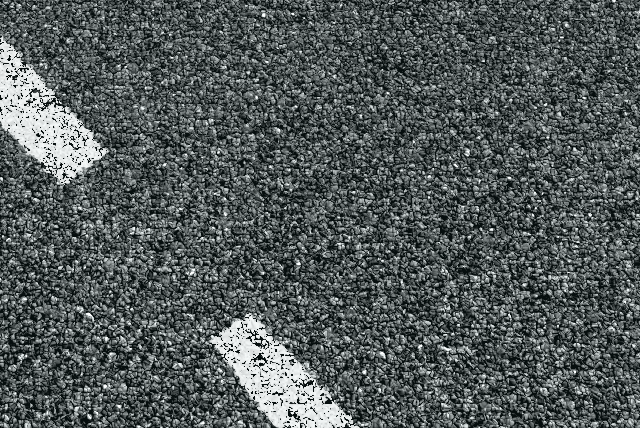
Write a WebGL 2 fragment shader that draws this texture.

```glsl
#version 300 es
precision highp float;
// Weathered asphalt crossed by two worn white road dashes.
// Cellular stones at several scales and fine grit form the height and tone;
// the dashes are convex bands whose paint is missing over the deepest pits.
uniform vec2 u_resolution;
out vec4 fragColor;

const vec3 COOL_TINT = vec3(-0.020, 0.008, 0.009);
const vec3 PAINT = vec3(0.90, 0.915, 0.915);
const vec2 LIGHT = vec2(0.55, 0.83);

vec3 hash3(vec2 cell) {
    vec3 h = fract(cell.xyx * vec3(0.1031, 0.1030, 0.0973));
    h += dot(h, h.yzx + 33.33);
    return fract((h.xxy + h.yzz) * h.zyx);
}

float valueNoise(vec2 p) {
    vec2 i = floor(p), f = fract(p);
    f = f * f * (3.0 - 2.0 * f);
    float low = mix(hash3(i).x, hash3(i + vec2(1, 0)).x, f.x);
    float high = mix(hash3(i + vec2(0, 1)).x, hash3(i + vec2(1, 1)).x, f.x);
    return mix(low, high, f.y);
}

// Nearest stone: x = centre distance, y = gap width, z = id, w = facet light
vec4 nearestStone(vec2 p) {
    vec2 base = floor(p), toStone = vec2(0.0);
    float first = 9.0, second = 9.0, id = 0.0;
    for (int y = -1; y <= 1; y++) {
        for (int x = -1; x <= 1; x++) {
            vec2 cell = base + vec2(x, y);
            vec3 rnd = hash3(cell);
            vec2 offset = p - cell - 0.1 - 0.8 * rnd.xy;
            float d = length(offset);
            if (d < first) {
                second = first;
                first = d;
                id = rnd.z;
                toStone = offset;
            } else {
                second = min(second, d);
            }
        }
    }
    return vec4(first, second - first, id, dot(toStone, LIGHT));
}

// Brightness of packed chips separated by dark crevices
float chipShade(vec2 p) {
    vec4 s = nearestStone(p);
    return smoothstep(0.0, 0.3, s.y) * (0.35 + 0.9 * s.z + 0.9 * s.w);
}

// Signed distance to the line a-b, negative on its right
float edgeDistance(vec2 p, vec2 a, vec2 b) {
    vec2 d = normalize(b - a);
    return dot(p - a, vec2(-d.y, d.x));
}

// Open-ended band bounded by three clockwise edges
float bandDistance(vec2 p, vec2 a, vec2 b, vec2 c, vec2 d) {
    return max(max(edgeDistance(p, a, b), edgeDistance(p, b, c)), edgeDistance(p, c, d));
}

void main() {
    vec2 p = gl_FragCoord.xy / u_resolution.y;
    float pixel = 1.0 / u_resolution.y;

    // Ground coordinates: grain gets finer towards the top, outlines wobble
    vec2 ground = p * (1.0 + 0.15 * p.y);
    vec2 wobble = vec2(valueNoise(ground * 90.0), valueNoise(ground * 90.0 + 37.0)) - 0.5;
    ground += 0.007 * wobble;

    // Height from coarse chips, small chips and grit
    float grit = valueNoise(ground * 210.0 + 11.0) - 0.5;
    float relief = 0.28 * (chipShade(ground * 50.0) - 0.52)
                 + 0.32 * (chipShade(ground * 104.0 + 19.0) - 0.52)
                 + 0.48 * grit;

    // Broad mottling and softer contrast towards the far side
    float mottle = valueNoise(p * 5.0 + 3.0) + valueNoise(p * 13.0 + 7.0) - 1.0;
    float contrast = mix(1.12, 0.92, smoothstep(0.1, 0.9, p.y));
    float tone = 0.29 + 0.04 * mottle + contrast * relief;

    // Scattered larger pebbles with smooth grey faces
    vec4 pebble = nearestStone(ground * 24.0 + 5.0);
    float pebbleSize = 0.18 + 0.22 * fract(pebble.z * 57.0);
    float face = step(0.86, pebble.z) * (1.0 - smoothstep(pebbleSize - 0.1, pebbleSize, pebble.x));
    tone = mix(tone, 0.42 + 0.45 * pebble.w + 0.4 * relief, 0.7 * face);

    // Sparse glints on lit chips
    vec4 glint = nearestStone(ground * 70.0 + 43.0);
    tone += 0.4 * step(0.94, glint.z) * (1.0 - smoothstep(0.12, 0.38, glint.x));
    vec3 color = max(vec3(tone), 0.045) + COOL_TINT;

    // Two dashes along the diagonal with ragged borders
    float upperDash = bandDistance(p, vec2(0.0, 0.922), vec2(0.250, 0.645),
                                   vec2(0.146, 0.564), vec2(0.0, 0.711));
    float lowerDash = bandDistance(p, vec2(0.645, 0.0), vec2(0.488, 0.203),
                                   vec2(0.586, 0.273), vec2(0.840, 0.0));
    float dash = min(upperDash, lowerDash) + 0.012 * wobble.x + 0.008 * grit;
    float cover = 1.0 - smoothstep(-pixel, pixel, dash);

    // Paint is lost in deep pits, more so in worn patches and at the rim
    float wear = 0.28 * (valueNoise(p * 28.0 + 61.0) - 0.5);
    float rim = 0.07 * smoothstep(-0.02, 0.0, dash);
    float kept = smoothstep(-0.29, -0.17, relief + wear - rim);
    vec3 paint = PAINT + 0.13 * grit + 0.1 * min(relief, 0.0);
    color = mix(color, paint, cover * kept);

    fragColor = vec4(clamp(color, 0.0, 1.0), 1.0);
}
```
